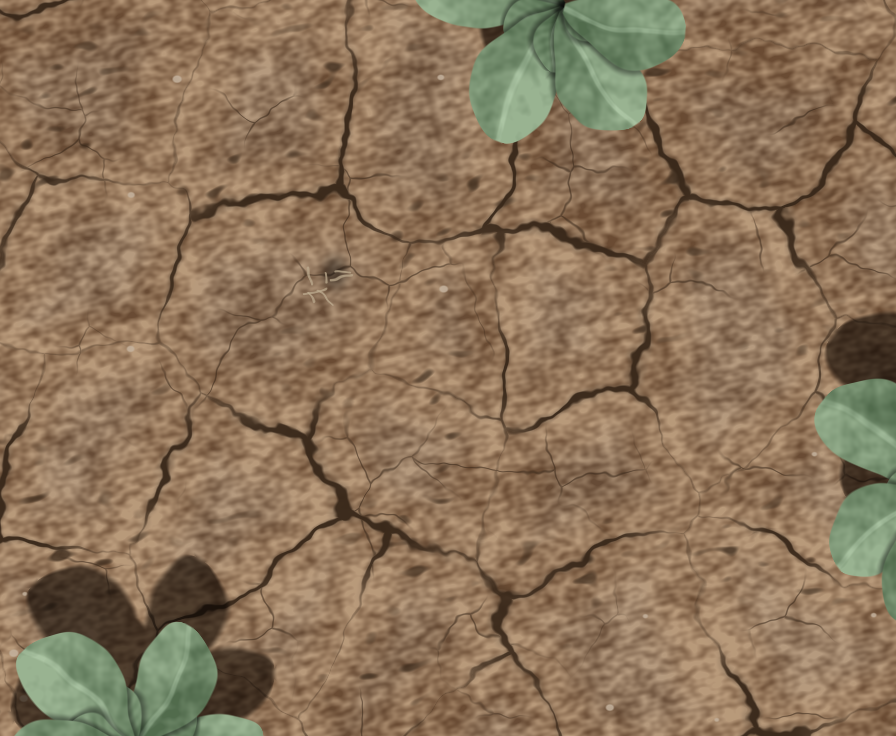
This texture is drawn by a WebGL 2 fragment shader. Its source:

```glsl
#version 300 es
precision highp float;

#define PLATE_SCALE 4.2
#define CRACK_WIDTH 0.0026
#define GRAIN_CONTRAST 1.15
#define LEAF_LENGTH 0.19
#define SHADOW_SHIFT vec2(0.015, 0.09)
#define SOIL_DARK vec3(0.47, 0.35, 0.25)
#define SOIL_MID vec3(0.58, 0.46, 0.35)
#define SOIL_LIGHT vec3(0.69, 0.57, 0.45)
#define CRACK_COLOR vec3(0.22, 0.155, 0.10)
#define LEAF_DARK vec3(0.36, 0.46, 0.34)
#define LEAF_LIGHT vec3(0.57, 0.67, 0.54)
#define STRAW_COLOR vec3(0.74, 0.67, 0.56)

uniform vec2 u_resolution;
out vec4 fragColor;

vec2 hash2(vec2 p) {
  vec3 q = fract(p.xyx * vec3(0.1031, 0.1030, 0.0973));
  q += dot(q, q.yzx + 33.33);
  return fract((q.xx + q.yz) * q.zy);
}

float gradDot(vec2 cell, vec2 f, vec2 corner) {
  float a = 6.2832 * hash2(cell + corner).x;
  return dot(vec2(cos(a), sin(a)), f - corner);
}

// Gradient noise, roughly -1..1
float noise(vec2 p) {
  vec2 i = floor(p), f = p - i;
  vec2 s = f * f * f * (f * (f * 6.0 - 15.0) + 10.0);
  float low = mix(gradDot(i, f, vec2(0, 0)), gradDot(i, f, vec2(1, 0)), s.x);
  float high = mix(gradDot(i, f, vec2(0, 1)), gradDot(i, f, vec2(1, 1)), s.x);
  return 1.5 * mix(low, high, s.y);
}

// Voronoi plates: x = distance to the border, y = random value of the plate
vec2 plates(vec2 p) {
  vec2 base = floor(p), nearest = vec2(0), nearCell = base;
  float best = 9.0, border = 9.0;
  for (int k = 0; k < 9; k++) {
    vec2 cell = base + vec2(k % 3 - 1, k / 3 - 1);
    vec2 r = cell + 0.1 + 0.8 * hash2(cell) - p;
    if (dot(r, r) < best) { best = dot(r, r); nearest = r; nearCell = cell; }
  }
  for (int k = 0; k < 25; k++) {
    vec2 cell = nearCell + vec2(k % 5 - 2, k / 5 - 2);
    vec2 r = cell + 0.1 + 0.8 * hash2(cell) - p;
    vec2 gap = r - nearest;
    if (dot(gap, gap) > 1e-4) border = min(border, dot(0.5 * (r + nearest), normalize(gap)));
  }
  return vec2(border, hash2(nearCell + 71.0).y);
}

// Fans of leaves, colour in rgb (premultiplied) and coverage in a
vec4 foliage(vec2 p, float soft) {
  vec3 fans[3] = vec3[3](vec3(0.765, 0.99, 3.1), vec3(0.18, -0.015, 0.2), vec3(1.285, 0.335, 2.65));
  vec4 result = vec4(0);
  p += 0.006 * vec2(noise(p * 16.0), noise(p * 16.0 + 40.0));
  for (int k = 0; k < 21; k++) {
    vec3 fan = fans[k / 7];
    int n = k % 7;
    vec2 rnd = hash2(vec2(k, 5));
    float angle = fan.z + 0.52 * float(n) + 0.3 * (rnd.x - 0.5);
    float size = LEAF_LENGTH * (n % 2 == 0 ? 0.9 + 0.2 * rnd.y : 0.35 + 0.2 * rnd.y);
    vec2 axis = vec2(cos(angle), sin(angle)), q = (p - fan.xy) / size;
    float u = dot(q, axis), v = dot(q, vec2(-axis.y, axis.x)) + 0.08 * sin(3.0 * u);
    float t = clamp(u, 0.0, 1.0);
    float width = 0.03 + 0.27 * pow(max(sin(3.1416 * pow(t, 1.5)), 0.0), 0.6);
    float d = size * max(abs(v) - width, abs(u - 0.5) - 0.5);

    // Blade shading with midrib and side veins
    float sides = sin(38.0 * (u - 0.8 * abs(v)));
    float tone = 0.2 + 0.65 * t + 0.25 * sign(v) * smoothstep(0.0, 0.05, abs(v)) + 0.08 * sides;
    tone += 0.4 * noise(p * 28.0) + 0.2 * noise(p * 90.0) + 0.4 * (rnd.x - 0.5);
    vec3 blade = mix(LEAF_DARK, LEAF_LIGHT, clamp(tone, -0.2, 1.15));
    blade += 0.14 * smoothstep(0.028, 0.008, abs(v)) * (1.0 - 0.6 * t);
    float cover = smoothstep(soft, -soft, d);
    result.rgb *= 1.0 - 0.4 * smoothstep(0.012, 0.0, d);
    result = mix(result, vec4(blade, 1), cover);
  }
  return result;
}

float segment(vec2 p, vec2 a, vec2 b) {
  vec2 ab = b - a;
  return length(p - a - ab * clamp(dot(p - a, ab) / dot(ab, ab), 0.0, 1.0));
}

void main() {
  vec2 p = gl_FragCoord.xy / u_resolution.y;
  float pixel = 1.0 / u_resolution.y;

  // Warped plates and a finer net of hairline cracks
  vec2 w = p + 0.035 * vec2(noise(p * 5.0), noise(p * 5.0 + 19.0))
             + 0.010 * vec2(noise(p * 22.0), noise(p * 22.0 + 31.0))
             + 0.003 * vec2(noise(p * 70.0), noise(p * 70.0 + 53.0));
  vec2 plate = plates(w * PLATE_SCALE + 3.0);
  float border = plate.x / PLATE_SCALE;
  float hairline = plates(w * PLATE_SCALE * 1.9 + 20.0).x / (PLATE_SCALE * 1.9);

  // Soil tone from broad patches down to slanted grain
  vec2 g = mat2(0.97, -0.22, 0.22, 0.97) * p;
  float clods = noise(p * 13.0 + 7.0);
  float tone = 0.5 * noise(p * 2.7) + 0.8 * clods + 0.5 * (plate.y - 0.5);
  tone += GRAIN_CONTRAST * (0.9 * noise(g * vec2(32, 55)) + noise(g * vec2(75, 120)));
  tone += 0.35 * smoothstep(0.035, 0.0, border) - 0.05;
  vec3 color = tone < 0.0 ? mix(SOIL_MID, SOIL_DARK, min(-tone, 1.5))
                          : mix(SOIL_MID, SOIL_LIGHT, min(tone, 1.3));
  color = mix(color, vec3(dot(color, vec3(0.333))), 0.12 * smoothstep(0.02, 0.09, border));

  // Small pits on rough ground
  float rough = smoothstep(-0.1, 0.6, noise(p * 6.0 + 11.0));
  float pit = smoothstep(0.42, 0.75, noise(g * vec2(26, 48) + 90.0));
  color = mix(color, CRACK_COLOR, 0.75 * pit * rough);

  // Cracks open and close along their length
  float opening = smoothstep(-0.35, 0.3, noise(p * 4.5 + 60.0));
  float reach = CRACK_WIDTH * (0.35 + 0.9 * opening + 0.6 * noise(p * 30.0));
  float crack = 1.0 - smoothstep(reach - pixel, reach + 1.5 * pixel, border);
  float fine = smoothstep(0.0025, 0.0, hairline) * smoothstep(0.0, 0.5, noise(p * 7.0 + 33.0));
  color *= 1.0 - 0.22 * opening * smoothstep(0.011, 0.0, border);
  color = mix(color, CRACK_COLOR, max(crack * mix(0.3, 0.95, opening), 0.55 * fine));

  // Scattered pale pebbles
  vec2 cell = floor(p * 14.0), rnd = hash2(cell + 8.0);
  vec2 offset = (fract(p * 14.0) - 0.25 - 0.5 * hash2(cell + 45.0)) / 14.0;
  float radius = 0.002 + 0.003 * rnd.y;
  float pebble = smoothstep(radius + pixel, radius - pixel, length(offset * vec2(0.8, 1.0)));
  color = mix(color, vec3(0.77, 0.70, 0.62), 0.85 * pebble * step(rnd.x, 0.07));

  // Dry straw in a shaded heap
  vec2 heap = vec2(0.43, 0.61);
  color *= 1.0 - 0.4 * smoothstep(0.035, 0.005, length((p - heap - vec2(0.025, 0.02)) * vec2(1.3, 1.0)));
  for (int k = 0; k < 7; k++) {
    vec2 start = heap + 0.05 * (hash2(vec2(k, 17)) - 0.5);
    vec2 stem = 0.06 * (hash2(vec2(k, 29)) - 0.5) + vec2(0.008, 0.018);
    float d = segment(p + 0.003 * noise(p * 60.0), start, start + stem);
    color = mix(color, STRAW_COLOR, 0.75 * smoothstep(0.0012 + pixel, 0.0006, d));
  }

  // Cast shadows, then leaves
  float shade = foliage(p - SHADOW_SHIFT, 0.006).a;
  color = mix(color, color * vec3(0.43, 0.40, 0.37), shade);
  vec4 leaves = foliage(p, 1.2 * pixel);
  fragColor = vec4(color * (1.0 - leaves.a) + leaves.rgb, 1.0);
}
```
